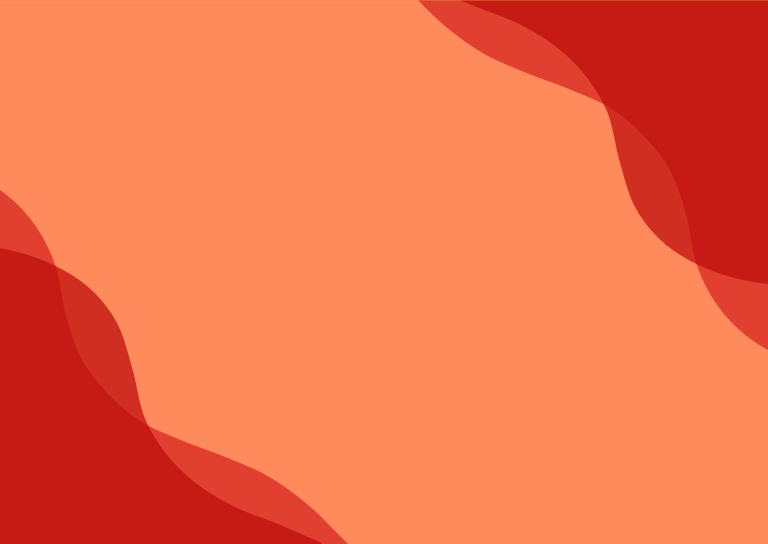
Reproduce this background procedurally as a WebGL 2 fragment shader.

```glsl
#version 300 es
precision highp float;
// Two overlapping red waves sweeping across opposite corners of an orange field.

uniform vec2 u_resolution;
out vec4 outColor;

const vec3 FIELD_ORANGE = vec3(1.0, 0.541, 0.361);
const vec3 LIGHT_RED = vec3(0.882, 0.251, 0.192);
const vec3 MID_RED = vec3(0.812, 0.180, 0.130);
const vec3 DEEP_RED = vec3(0.776, 0.102, 0.078);
const vec3 RIM_GOLD = vec3(0.90, 0.58, 0.20);

const vec2 PAGE = vec2(768.0, 543.0);         // design units spanning the canvas
const vec2 TURN_SUM = vec2(752.0, 529.0);     // half-turn that carries one corner to the other
const float RIM_HEIGHT = 0.8;
const float RIM_STRENGTH = 0.5;

// Wave heights across the diagonal, at even steps along it
const int KNOTS = 15;
const float KNOT_START = 360.0;
const float KNOT_STEP = 60.0;
const float DEEP_WAVE[KNOTS] = float[](
  418.0, 444.0, 468.0, 494.0, 509.0, 510.0, 495.0, 459.0,
  429.0, 421.0, 433.0, 462.0, 507.0, 555.0, 600.0);
const float LIGHT_WAVE[KNOTS] = float[](
  425.0, 418.0, 420.0, 431.0, 454.0, 481.0, 503.0, 508.0,
  500.0, 472.0, 433.0, 413.0, 411.0, 426.0, 455.0);

// Smooth Catmull-Rom curve through evenly spaced heights
float waveHeight(float heights[KNOTS], float along) {
  float s = clamp((along - KNOT_START) / KNOT_STEP, 1.0, float(KNOTS) - 2.001);
  int i = int(s);
  float t = s - float(i);
  float a = heights[i - 1], b = heights[i], c = heights[i + 1], d = heights[i + 2];
  return b + 0.5 * t * (c - a + t * (2.0 * a - 5.0 * b + 4.0 * c - d
         + t * (3.0 * (b - c) + d - a)));
}

// Antialiased coverage of the side above a wave
float coverage(float heights[KNOTS], vec2 p) {
  float d = p.x - p.y - waveHeight(heights, p.x + p.y);
  float slope = length(vec2(dFdx(d), dFdy(d)));
  return clamp(0.5 + d / max(slope, 1e-4), 0.0, 1.0);
}

// Crossing waves tint each other where they overlap
vec3 paintCorner(vec3 base, vec2 p) {
  float deep = coverage(DEEP_WAVE, p);
  float light = coverage(LIGHT_WAVE, p);
  return mix(mix(base, LIGHT_RED, light), mix(MID_RED, DEEP_RED, light), deep);
}

void main() {
  vec2 uv = gl_FragCoord.xy / u_resolution;
  vec2 p = vec2(uv.x, 1.0 - uv.y) * PAGE;     // measured down from the top left

  vec3 color = paintCorner(FIELD_ORANGE, p);
  color = paintCorner(color, TURN_SUM - p);

  // Faint golden rim along the top
  float pixel = PAGE.y / u_resolution.y;
  float rim = clamp((RIM_HEIGHT - p.y) / pixel + 0.5, 0.0, 1.0);
  color = mix(color, RIM_GOLD, rim * RIM_STRENGTH);

  outColor = vec4(color, 1.0);
}
```
